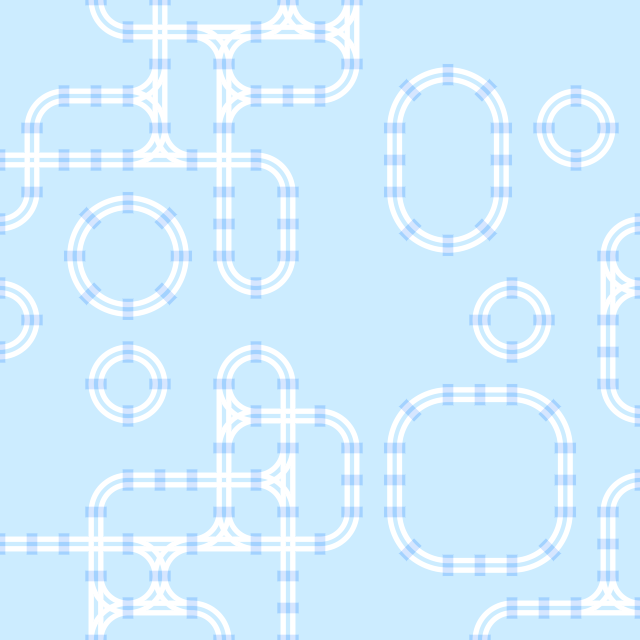
Write a three.js fragment shader that draws this pattern.

```glsl
// Draws a maze of white toy railway tracks with blue sleepers and closed loops on pale blue.
varying vec2 vUv;

float hash(vec2 p) {
  return fract(sin(dot(p + 3.7, vec2(127.1, 311.7))) * 43758.545);
}

// One loop per 5 x 5 block of cells: lower left corner in xy, size in zw.
// A size of zero means that the block has none.
vec4 loopRect(vec2 block) {
  vec2 odd = mod(block, 2.0);
  if (odd.x + odd.y < 0.5) return vec4(-99.0, -99.0, 0.0, 0.0);
  vec2 size = 2.0 + vec2(odd.x * (1.0 - odd.y), odd.x);
  vec2 shift = floor(vec2(hash(block + 11.0), hash(block + 47.0)) * (5.0 - size));
  return vec4(block * 5.0 + shift, size);
}

// Each grid corner belongs to one of three regions; tracks run between regions,
// so they never end. All corners on a loop's rectangle share region 0.
float region(vec2 corner) {
  vec4 rect = loopRect(floor(corner / 5.0));
  vec2 k = corner - rect.xy;
  if (k.x >= 0.0 && k.y >= 0.0 && k.x <= rect.z && k.y <= rect.w) return 0.0;
  float h = hash(corner);
  return step(0.45, h) + step(0.75, h);
}

// Pair of rails at a signed offset from the middle of the track.
float rails(float offset) {
  return abs(abs(offset) - 0.075) - 0.0417;
}

// Quarter turn around a corner of the cell.
float bend(vec2 p, vec2 corner) {
  return rails(length(p - corner) - 0.5);
}

// Sleeper with x along the track and y across it.
float sleeper(vec2 p) {
  vec2 q = abs(p) - vec2(1.0 / 12.0, 1.0 / 6.0);
  return max(q.x, q.y);
}

float cover(float dist) {
  return 1.0 - smoothstep(-0.01, 0.01, dist);
}

void main() {
  vec2 grid = vUv * 10.0;
  vec2 cell = floor(grid);
  vec2 p = grid - cell - 0.5;

  // Sides of the cell that a track crosses
  float sw = region(cell);
  float se = region(cell + vec2(1.0, 0.0));
  float nw = region(cell + vec2(0.0, 1.0));
  float ne = region(cell + 1.0);
  bool south = sw != se;
  bool north = nw != ne;
  bool west = sw != nw;
  bool east = se != ne;
  int ways = int(south) + int(north) + int(west) + int(east);

  float rail = 9.0;
  float tie = 9.0;

  // Straights, with a middle sleeper where nothing else meets them
  if (west && east) {
    rail = min(rail, rails(p.y));
    if (ways == 2) tie = sleeper(p);
  }
  if (south && north) {
    rail = min(rail, rails(p.x));
    if (ways == 2) tie = sleeper(p.yx);
  }

  // Bends; a full crossing has none
  if (ways < 4) {
    if (east && north) rail = min(rail, bend(p, vec2(0.5, 0.5)));
    if (west && north) rail = min(rail, bend(p, vec2(-0.5, 0.5)));
    if (west && south) rail = min(rail, bend(p, vec2(-0.5, -0.5)));
    if (east && south) rail = min(rail, bend(p, vec2(0.5, -0.5)));
  }

  // Sleepers on the cell borders
  if (east) tie = min(tie, sleeper(p - vec2(0.5, 0.0)));
  if (west) tie = min(tie, sleeper(p + vec2(0.5, 0.0)));
  if (north) tie = min(tie, sleeper(p.yx - vec2(0.5, 0.0)));
  if (south) tie = min(tie, sleeper(p.yx + vec2(0.5, 0.0)));

  // Rounded loop, inset by half a sleeper
  vec4 rect = loopRect(floor(cell / 5.0));
  if (rect.z > 0.0) {
    vec2 q = abs(grid - rect.xy - 0.5 * rect.zw) - (0.5 * rect.zw - 1.0);
    float offset = length(max(q, 0.0)) + min(max(q.x, q.y), 0.0) - 5.0 / 6.0;
    rail = min(rail, rails(offset));
    vec2 along = vec2(0.0, offset);
    if (q.x > 0.0 && q.y > 0.0) {
      float eighth = 0.785398;
      float a = atan(q.y, q.x);
      a -= eighth * floor(a / eighth + 0.5);
      along = length(q) * vec2(sin(a), cos(a)) - vec2(0.0, 5.0 / 6.0);
    } else {
      along.x = 0.5 * (fract(2.0 * min(q.x, q.y) + 0.5) - 0.5);
    }
    tie = min(tie, sleeper(along));
  }

  vec3 color = mix(vec3(0.8, 0.925, 1.0), vec3(1.0), cover(rail));
  color -= vec3(0.16, 0.1, 0.0) * cover(tie);
  gl_FragColor = vec4(color, 1.0);
}
```
